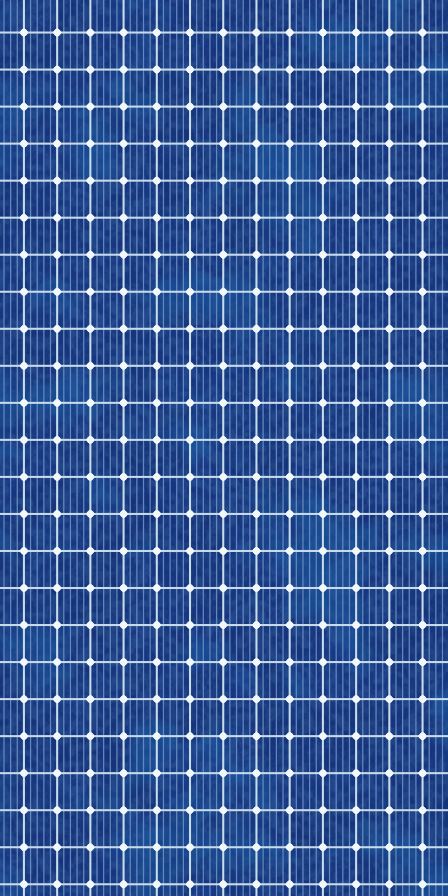
Give the GLSL for this pattern, as a Shadertoy shader.

```glsl
// Solar panel: blue silicon cells with thin busbars, pale grid lines and diamond joints.

// Layout, in canvas widths
const vec2 CELL_SIZE = vec2(0.07415, 0.08266);
const vec2 GRID_ORIGIN = vec2(0.0534, 0.0262);
const float GRID_WIDTH = 0.0046;
const float JOINT_RADIUS = 0.0098;
const float BUSBAR_COUNT = 4.0;
const float BUSBAR_WIDTH = 0.0028;

// Colours
const vec3 SILICON_DARK = vec3(0.085, 0.205, 0.490);
const vec3 SILICON_MID = vec3(0.135, 0.280, 0.540);
const vec3 SILICON_GLOW = vec3(0.100, 0.350, 0.630);
const vec3 BUSBAR_COLOR = vec3(0.400, 0.530, 0.740);
const vec3 GRID_COLOR = vec3(0.780, 0.860, 0.920);
const vec3 JOINT_COLOR = vec3(0.950, 0.970, 0.980);

// Surface variation
const float CLOUD_SCALE = 9.0;
const float GRAIN_SCALE = 75.0;
const float GLOW_AMOUNT = 0.55;
const float CELL_VARIATION = 0.06;

float hash(vec2 p) {
    vec3 q = fract(vec3(p.xyx) * 0.1031);
    q += dot(q, q.yzx + 33.33);
    return fract((q.x + q.y) * q.z);
}

float valueNoise(vec2 p) {
    vec2 i = floor(p);
    vec2 f = fract(p);
    f = f * f * (3.0 - 2.0 * f);
    float low = mix(hash(i), hash(i + vec2(1.0, 0.0)), f.x);
    float high = mix(hash(i + vec2(0.0, 1.0)), hash(i + vec2(1.0, 1.0)), f.x);
    return mix(low, high, f.y);
}

float fbm(vec2 p) {
    float sum = 0.0;
    float amplitude = 0.5;
    for (int octave = 0; octave < 3; octave++) {
        sum += amplitude * valueNoise(p);
        p = p * 2.03 + 17.0;
        amplitude *= 0.5;
    }
    return sum / 0.875;
}

// Share of a pixel covered by a line, exact even for lines thinner than a pixel
float lineCoverage(float offset, float width, float pixel) {
    float right = min(offset + 0.5 * pixel, 0.5 * width);
    float left = max(offset - 0.5 * pixel, -0.5 * width);
    return clamp((right - left) / pixel, 0.0, 1.0);
}

// Diamond with softened corners
float jointDistance(vec2 p) {
    p = abs(p);
    return mix(p.x + p.y, length(p), 0.5) - JOINT_RADIUS;
}

vec3 siliconColor(vec2 uv, vec2 cellId) {
    float cloud = fbm(uv * CLOUD_SCALE + 5.0);
    float grain = fbm(uv * GRAIN_SCALE + 40.0);
    vec3 color = mix(SILICON_DARK, SILICON_MID, smoothstep(0.25, 0.8, grain));
    color = mix(color, SILICON_GLOW, GLOW_AMOUNT * smoothstep(0.48, 0.8, cloud));
    return color * (1.0 + CELL_VARIATION * (hash(cellId + 60.0) - 0.5));
}

void mainImage(out vec4 fragColor, in vec2 fragCoord) {
    float pixel = 1.0 / iResolution.x;
    vec2 uv = fragCoord * pixel;
    vec2 grid = (uv - GRID_ORIGIN) / CELL_SIZE;
    vec2 nearest = (grid - floor(grid + 0.5)) * CELL_SIZE;

    vec3 color = siliconColor(uv, floor(grid));

    // Evenly spaced busbars; the slot on the cell edge is hidden by the grid line
    float slots = BUSBAR_COUNT + 1.0;
    float slot = fract(grid.x) * slots;
    float bar = floor(slot + 0.5);
    float barOffset = (slot - bar) * CELL_SIZE.x / slots;
    float inside = step(0.5, bar) * step(bar, BUSBAR_COUNT + 0.5);
    color = mix(color, BUSBAR_COLOR, inside * lineCoverage(barOffset, BUSBAR_WIDTH, pixel));

    // Gaps between cells
    float vertical = lineCoverage(nearest.x, GRID_WIDTH, pixel);
    float horizontal = lineCoverage(nearest.y, GRID_WIDTH, pixel);
    color = mix(color, GRID_COLOR, 1.0 - (1.0 - vertical) * (1.0 - horizontal));

    // Bright joints at the clipped cell corners
    float joint = clamp(0.5 - jointDistance(nearest) / pixel, 0.0, 1.0);
    color = mix(color, JOINT_COLOR, joint);

    fragColor = vec4(color, 1.0);
}
```
